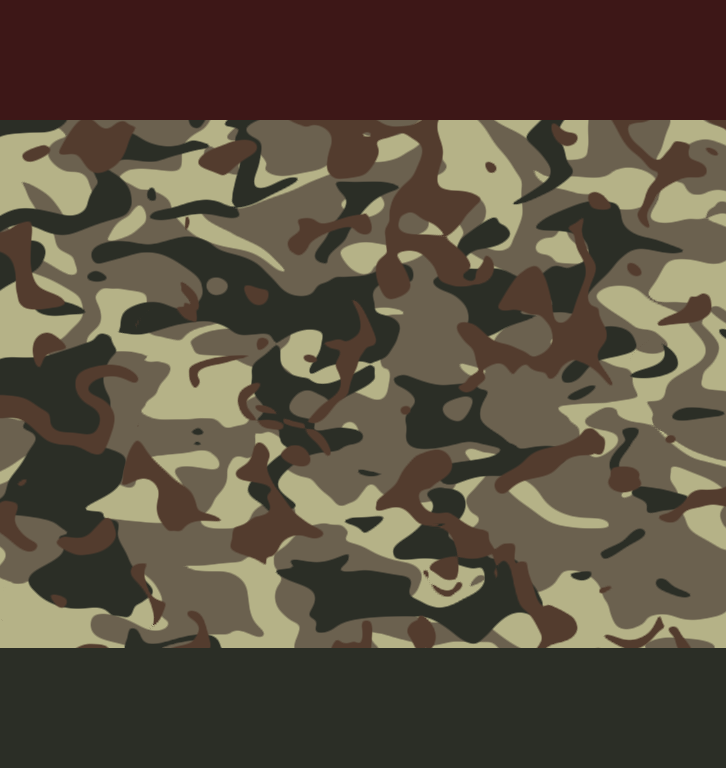
Write a Shadertoy shader that draws this pattern.

```glsl
// Woodland camouflage strip between a maroon band above and a dark olive band below.

#define BAND_HEIGHT 0.15625  // height of each plain band
#define WARP 0.24            // how far the blobs are pulled into lobes
#define WARP_SCALE 1.35      // frequency of that pull, relative to the blobs
#define EDGE_WIDTH 1.5       // softness of the outlines
#define TAUPE_LEVEL -0.27    // levels in standard deviations: higher covers less
#define DARK_LEVEL 0.56
#define BROWN_LEVEL 0.95

const vec3 MAROON = vec3(0.24, 0.09, 0.09);
const vec3 DARK   = vec3(0.17, 0.18, 0.15);
const vec3 TAUPE  = vec3(0.42, 0.38, 0.31);
const vec3 BROWN  = vec3(0.325, 0.235, 0.18);
const vec3 TAN    = vec3(0.71, 0.70, 0.53);

// Integer hash giving a random unit vector per lattice point
vec2 randomDirection(vec2 cell) {
    uvec2 q = uvec2(ivec2(cell)) * uvec2(1597u, 3812u) + uvec2(7919u, 1237u);
    uint h = (q.x ^ (q.y << 7)) * 747796u + 28913u;
    h = (h ^ (h >> 15)) * 277803u;
    h = (h ^ (h >> 13)) * 668265u;
    h ^= h >> 16;
    float angle = 6.28318 * float(h & 65535u) / 65536.0;
    return vec2(cos(angle), sin(angle));
}

// Gradient noise scaled to a standard deviation of about one
float noise(vec2 p) {
    vec2 cell = floor(p), f = p - cell;
    vec2 s = f * f * f * (f * (f * 6.0 - 15.0) + 10.0);
    vec2 e = vec2(1.0, 0.0);
    float a = dot(randomDirection(cell), f);
    float b = dot(randomDirection(cell + e.xy), f - e.xy);
    float c = dot(randomDirection(cell + e.yx), f - e.yx);
    float d = dot(randomDirection(cell + e.xx), f - e.xx);
    return 4.6 * mix(mix(a, b, s.x), mix(c, d, s.x), s.y);
}

// Warped two-octave field; tilt slants the blobs, detail roughens their outline
float blobField(vec2 uv, vec2 frequency, float tilt, float detail, float seed) {
    float c = cos(tilt), s = sin(tilt);
    vec2 p = mat2(c, s, -s, c) * uv * frequency + seed;
    vec2 w = p * WARP_SCALE;
    p += WARP * vec2(noise(w + 31.7), noise(w + 67.3));
    float n = noise(p) + detail * noise(p * 1.9 + 13.4);
    return n * inversesqrt(1.0 + detail * detail);
}

// Antialiased coverage of the region where the field is positive
float cover(float field, float width) {
    return clamp(0.5 + field / max(width * fwidth(field), 1e-5), 0.0, 1.0);
}

void mainImage(out vec4 fragColor, in vec2 fragCoord) {
    vec2 uv = fragCoord / iResolution.y;

    // Camouflage layers, painted from back to front
    float taupe = blobField(uv, vec2(6.6, 10.6), 0.15, 0.45, 5.3);
    float dark  = blobField(uv, vec2(6.2, 10.4), -0.10, 0.40, 141.6);
    float brown = blobField(uv, vec2(9.4, 9.8), 0.50, 0.50, 283.2);
    vec3 color = TAN;
    color = mix(color, TAUPE, cover(taupe - TAUPE_LEVEL, EDGE_WIDTH));
    color = mix(color, DARK, cover(dark - DARK_LEVEL, EDGE_WIDTH));
    color = mix(color, BROWN, cover(brown - BROWN_LEVEL, EDGE_WIDTH));

    // Plain bands at the bottom and top
    color = mix(color, DARK, cover(BAND_HEIGHT - uv.y, 1.0));
    color = mix(color, MAROON, cover(uv.y - 1.0 + BAND_HEIGHT, 1.0));

    fragColor = vec4(color, 1.0);
}
```
